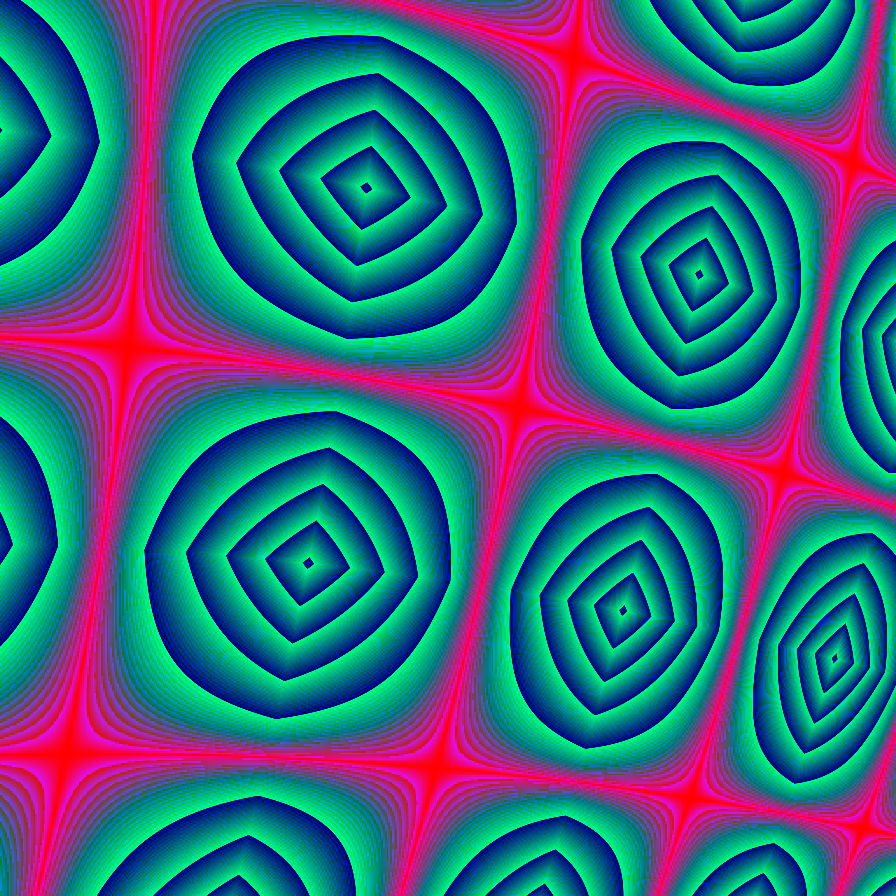
Give the GLSL for this pattern, as a WebGL 1 fragment shader.

```glsl
precision highp float;

// Bent, receding lattice of cells: a product of two tent waves gives diamond
// rings at cell centres and star-shaped crossings. Its height feeds red as a
// falling ramp, green as a coarse sawtooth and blue as a fine, moire sawtooth.

uniform vec2 u_resolution;

// Canvas position (0..1) to cell units; whole numbers lie on the grid lines.
vec2 latticeCoord(vec2 p) {
  // Straighten the curved columns and rows.
  float across = (p.x - 0.215 * p.y + 0.09 * p.y * p.y) / (1.0 + 0.17 * p.y);
  float up = (p.y - 0.055 * p.x + 0.13 * p.x * p.x) / (1.0 - 0.185 * p.x);
  // Outer rows squeeze together toward the right.
  float fromMiddle = up - 0.62;
  up += 0.2 * (p.x * p.x - 0.3) * fromMiddle * fromMiddle * fromMiddle;
  // Columns narrow toward the right; rows keep an even spacing.
  float columnWidth = 0.476 - 0.125 * across - 0.07 * across * across;
  return vec2((across - 0.041) / columnWidth, (up - 0.163) / 0.4605);
}

// Height in bands: 0 on the grid lines, 5.15 at each cell centre.
float bandHeight(vec2 p) {
  vec2 tent = 1.0 - abs(2.0 * fract(latticeCoord(p)) - 1.0);
  return 5.15 * tent.x * tent.y;
}

// Sawtooth whose drop is softened over the given width.
float softSaw(float x, float width) {
  float ramp = fract(x);
  return ramp * (1.0 - smoothstep(1.0 - width, 1.0, ramp));
}

// Fine lines, averaged over 2 x 2 points in each square of a fixed raster,
// so that their softened moire is the same at any size.
float fineLines(vec2 p) {
  vec2 corner = floor(p * 512.0);
  float sum = 0.0;
  for (int j = 0; j < 2; j++) {
    for (int i = 0; i < 2; i++) {
      vec2 offset = 0.25 + 0.5 * vec2(float(i), float(j));
      sum += fract(16.0 * bandHeight((corner + offset) / 512.0));
    }
  }
  return sum / 4.0;
}

void main() {
  vec2 pixel = 1.0 / u_resolution;
  vec2 p = gl_FragCoord.xy * pixel;

  float height = bandHeight(p);
  vec2 slope = vec2(bandHeight(p + vec2(pixel.x, 0.0)),
                    bandHeight(p + vec2(0.0, pixel.y))) - height;
  float edge = clamp(0.6 * length(slope), 0.001, 0.5);

  float red = max(0.0, 1.0 - 2.1 * height);
  float green = softSaw(height, edge);

  gl_FragColor = vec4(red, green, fineLines(p), 1.0);
}
```
